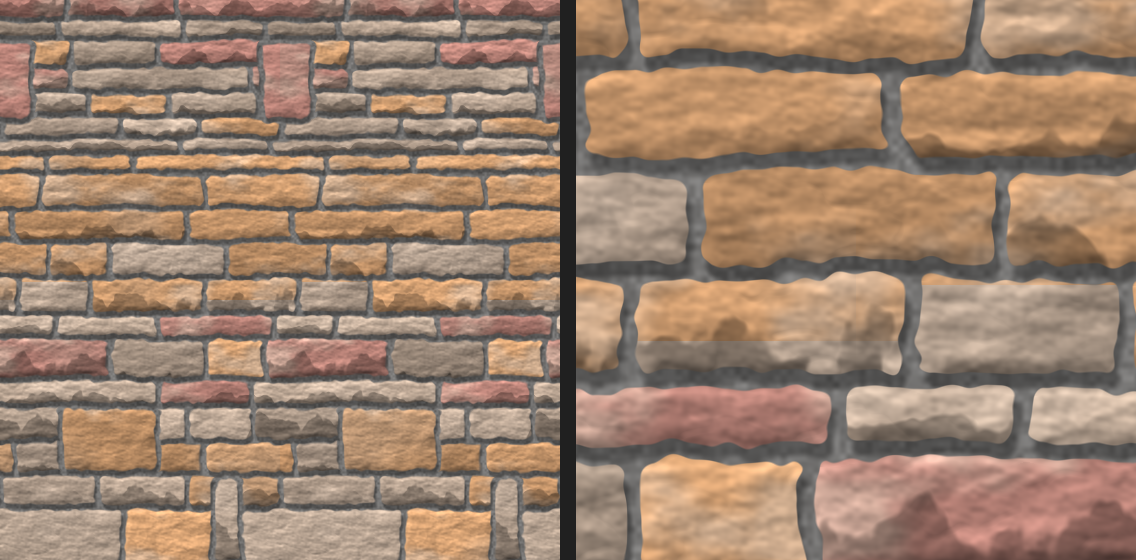
Left, the full canvas; right, a detail of the centre.
This texture is drawn by a WebGL 2 fragment shader. Its source:

```glsl
#version 300 es
precision highp float;
// Ledgestone wall: uneven courses of split stones in grey mortar, two repeats across.
// Each course is cut into stones by hashed joints; a few tall stones span courses.
// Periodic noise roughens edges and faces, lit from the upper left.
uniform vec2 u_resolution;
out vec4 fragColor;

const int COURSES = 19;
const float PERIOD = 0.5;
const float JOINT = 0.0052;
// Course edges, measured down from the top
const float EDGES[20] = float[](-0.02, 0.033, 0.068, 0.118, 0.163, 0.208, 0.245,
  0.274, 0.307, 0.372, 0.431, 0.494, 0.560, 0.603, 0.677, 0.724, 0.787, 0.846, 0.906, 1.02);

float hash(vec2 p) {
  vec3 q = fract(vec3(p.xyx) * vec3(0.1031, 0.1030, 0.0973));
  q += dot(q, q.yzx + 33.33);
  return fract((q.x + q.y) * q.z);
}

// Value noise that wraps after one period in x
float noise(vec2 p, vec2 freq) {
  vec2 c = p * freq, i = floor(c), w = fract(c);
  w = w * w * (3.0 - 2.0 * w);
  float x0 = mod(i.x, freq.x * PERIOD), x1 = mod(i.x + 1.0, freq.x * PERIOD);
  return mix(mix(hash(vec2(x0, i.y)), hash(vec2(x1, i.y)), w.x),
             mix(hash(vec2(x0, i.y + 1.0)), hash(vec2(x1, i.y + 1.0)), w.x), w.y);
}

float fbm(vec2 p, vec2 freq) {
  float sum = 0.0, amp = 0.53;
  for (int i = 0; i < 4; i++) {
    sum += amp * noise(p, freq);
    freq *= 2.0;
    amp *= 0.5;
  }
  return sum;
}

float roundBox(vec2 p, vec2 halfSize, float radius) {
  vec2 q = abs(p) - halfSize + radius;
  return length(max(q, 0.0)) + min(max(q.x, q.y), 0.0) - radius;
}

// Replaces the course stones by a tall one; stone = distance, seed, copy, height
void addTall(inout vec4 stone, vec2 p, vec2 center, vec2 halfSize, float seed) {
  float copy = floor((p.x - center.x) / PERIOD + 0.5);
  vec2 q = p - center - vec2(copy * PERIOD, 0.0);
  float d = roundBox(q, halfSize, 0.008);
  stone.x = max(stone.x, 2.0 * JOINT - d);
  if (d < stone.x) stone = vec4(d, seed, copy, 0.5 + 0.5 * q.y / halfSize.y);
}

vec4 stoneAt(vec2 p) {
  p += 0.007 * (vec2(noise(p, vec2(28.0)), noise(p + 7.0, vec2(28.0))) - 0.5);
  p += 0.005 * (vec2(noise(p, vec2(90.0)), noise(p + 3.0, vec2(90.0))) - 0.5);
  float y = 1.0 - p.y;
  int row = 0;
  for (int i = 1; i < COURSES; i++) if (y > EDGES[i]) row = i;
  float r = float(row), top = EDGES[row], bottom = EDGES[row + 1];

  // Jittered joints along the course
  float n = 2.0 + floor(0.5 + 1.4 * hash(vec2(r, 5.0)));
  float t = (p.x / PERIOD + hash(vec2(r, 9.0))) * n, k = floor(t);
  if (t < k + 0.5 * hash(vec2(mod(k, n), r + 40.0))) k -= 1.0;
  float left = k + 0.5 * hash(vec2(mod(k, n), r + 40.0));
  float right = k + 1.0 + 0.5 * hash(vec2(mod(k + 1.0, n), r + 40.0));
  vec2 size = vec2((right - left) * PERIOD / n, bottom - top);
  vec2 q = vec2((t - 0.5 * (left + right)) * PERIOD / n, 0.5 * (top + bottom) - y);
  float d = roundBox(q, 0.5 * size - JOINT, 0.007);
  vec4 stone = vec4(d, r * 7.0 + mod(k, n), floor(k / n), 0.5 + q.y / size.y);

  addTall(stone, p, vec2(0.011, 0.857), vec2(0.040, 0.065), 301.0);
  addTall(stone, p, vec2(0.406, 0.073), vec2(0.021, 0.072), 302.0);
  addTall(stone, p, vec2(0.194, 0.215), vec2(0.082, 0.054), 303.0);
  return stone;
}

// Flaky split face, stretched along the bedding
float relief(vec2 p) {
  return fbm(p, vec2(22.0, 44.0)) + 0.9 * abs(fbm(p + 4.0, vec2(16.0, 30.0)) - 0.5);
}

vec3 stoneColor(float seed, float height) {
  vec3 beige = vec3(0.73, 0.65, 0.58), taupe = vec3(0.61, 0.54, 0.48);
  vec3 ochre = vec3(0.74, 0.56, 0.40), mauve = vec3(0.68, 0.48, 0.44);
  float pick = hash(vec2(seed, 17.0));
  float warm = 0.28 + 0.4 * smoothstep(0.16, 0.05, abs(height - 0.6));
  vec3 color = mix(taupe, beige, hash(vec2(seed, 23.0)));
  if (pick < warm) color = ochre;
  else if (pick > 0.86) color = mauve;
  if (seed == 301.0) color = mauve * 1.08;
  if (seed == 302.0) color = beige;
  if (seed == 303.0) color = ochre;
  return color * (0.92 + 0.18 * hash(vec2(seed, 31.0)));
}

void main() {
  vec2 p = gl_FragCoord.xy / u_resolution;
  float aa = 1.2 / u_resolution.y;
  vec4 stone = stoneAt(p);
  float toLight = stoneAt(p + vec2(-0.003, 0.009)).x;
  float grain = noise(p, vec2(256.0)) - 0.5;

  // Mortar with the shade thrown by the stones above
  vec3 mortar = vec3(0.46, 0.455, 0.45) + 0.12 * grain + 0.10 * (fbm(p, vec2(30.0)) - 0.5);
  mortar *= mix(1.0, 0.68, smoothstep(0.003, -0.003, toLight));

  // Stone face: tint, stains, flakes and a ragged shaded cleft
  vec3 face = stoneColor(stone.y, p.y);
  float stain = fbm(p + 2.0, vec2(12.0, 20.0));
  face = mix(face, vec3(0.78, 0.70, 0.63), 0.55 * smoothstep(0.48, 0.75, stain));
  float slope = relief(p) - relief(p + vec2(-0.002, 0.0035));
  float light = 1.0 + 1.1 * clamp(slope, -0.22, 0.2) + 0.09 * grain;
  float line = 0.12 + 0.4 * hash(vec2(stone.y, 51.0)) + 1.1 * (fbm(p, vec2(26.0, 18.0)) - 0.5);
  float cleft = smoothstep(line + 0.05, line - 0.05, stone.w);
  light *= 1.0 - cleft * mix(0.08, 0.28, step(0.55, hash(vec2(stone.y, 57.0))));
  float rim = smoothstep(-0.012, 0.0, stone.x);
  light += 0.20 * rim * clamp((toLight - stone.x) / 0.009, -1.0, 1.0);

  // Slight differences between the repeats
  light *= 0.96 + 0.10 * hash(vec2(stone.y, stone.z + 71.0));
  float haze = noise(p + floor(p.x / PERIOD) * vec2(0.0, 5.0), vec2(8.0));
  face = mix(face, vec3(0.66, 0.59, 0.53), 0.3 * smoothstep(0.55, 0.9, haze));

  vec3 color = mix(mortar, face * light, smoothstep(aa, -aa, stone.x));
  fragColor = vec4(clamp(color, 0.0, 1.0), 1.0);
}
```
